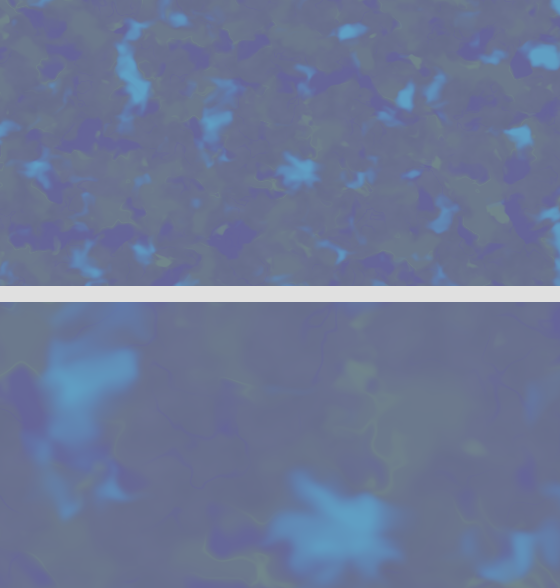
Top, the full canvas; bottom, a detail of the centre.
A Shadertoy shader for this texture:

```glsl
// Mottled slate-violet mineral surface with soft blue and cyan blotches and faint olive veins.
#define BLOTCH_SCALE 7.5
#define PATCH_SCALE 9.0
#define WARP_AMOUNT 0.035
#define STRETCH vec2(0.88, 1.0)
#define SLATE vec3(0.410, 0.440, 0.560)
#define VIOLET vec3(0.390, 0.385, 0.615)
#define MOSS vec3(0.425, 0.485, 0.550)
#define OLIVE vec3(0.450, 0.550, 0.545)
#define BLUE vec3(0.380, 0.485, 0.680)
#define CYAN vec3(0.375, 0.635, 0.775)

// Sine-free hash giving a gradient vector
vec2 hashGradient(vec2 cell) {
    vec3 h = fract(cell.xyx * vec3(0.1031, 0.1030, 0.0973));
    h += dot(h, h.yzx + 33.33);
    return (fract((h.xx + h.yz) * h.zy) * 2.0 - 1.0) * 1.22;
}

float gradientNoise(vec2 p) {
    vec2 cell = floor(p), f = fract(p);
    vec2 u = f * f * f * (f * (f * 6.0 - 15.0) + 10.0);
    float a = dot(hashGradient(cell), f);
    float b = dot(hashGradient(cell + vec2(1, 0)), f - vec2(1, 0));
    float c = dot(hashGradient(cell + vec2(0, 1)), f - vec2(0, 1));
    float d = dot(hashGradient(cell + vec2(1, 1)), f - vec2(1, 1));
    return mix(mix(a, b, u.x), mix(c, d, u.x), u.y);
}

// Three octaves, each rotated against the last
float fbm(vec2 p) {
    float sum = 0.0, gain = 1.0;
    for (int i = 0; i < 3; i++) {
        sum += gain * gradientNoise(p);
        p = mat2(1.6, 1.2, -1.2, 1.6) * p + 17.3;
        gain *= 0.48;
    }
    return sum;
}

// Thin soft line along the zero contour of a field
float vein(float field, float width) {
    return exp(-field * field / (width * width));
}

void mainImage(out vec4 fragColor, in vec2 fragCoord) {
    vec2 p = fragCoord / iResolution.y * STRETCH + 5.0;

    // Warped coordinates make the patches irregular
    vec2 q = p + WARP_AMOUNT * vec2(fbm(p * 9.0 + 31.0), fbm(p * 9.0 + 67.0));

    float violetField = fbm(q * PATCH_SCALE + 11.0);
    float mossField = fbm(q * PATCH_SCALE * 0.9 + 83.0);
    float oliveField = fbm(q * PATCH_SCALE * 1.3 + 142.0);
    float blotchField = fbm(q * BLOTCH_SCALE + 203.0);
    float grain = fbm(p * 24.0 + 251.0);

    // Muted ground with violet and moss patches
    vec3 color = SLATE + 0.012 * fbm(p * 4.0 + 301.0) + 0.010 * grain;
    color = mix(color, MOSS, 0.75 * smoothstep(-0.05, 0.40, mossField));
    color = mix(color, VIOLET, 0.75 * smoothstep(0.12, 0.42, violetField));

    // Broken contour veins and olive flecks
    float broken = smoothstep(0.0, 0.4, mossField);
    color = mix(color, OLIVE, 0.35 * broken * vein(violetField - 0.14, 0.030));
    color = mix(color, VIOLET, 0.35 * smoothstep(0.0, 0.3, -mossField) * vein(oliveField, 0.045));
    color = mix(color, OLIVE, 0.70 * smoothstep(0.38, 0.70, oliveField));

    // Blue blotches with brighter cyan cores
    color = mix(color, BLUE, 0.90 * smoothstep(0.17, 0.50, blotchField));
    float core = smoothstep(0.30, 0.72, blotchField + 0.12 * mossField);
    color = mix(color, CYAN, 0.90 * core);

    fragColor = vec4(color, 1.0);
}
```
